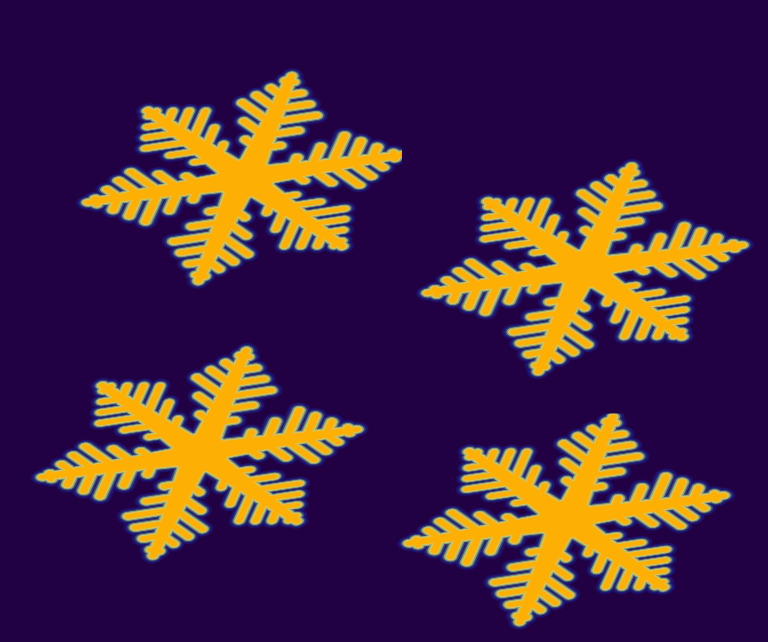
Write a Shadertoy shader that draws this pattern.

```glsl
// Four skewed golden snowflakes with a cool fringe on a deep violet field.
// Each point is mapped to a regular hexagonal sector, folded onto one arm,
// and measured against a tapered rib with a row of slanted fingers.
#define FINGERS 6
#define FIRST_ROOT 0.28
#define ROOT_STEP 0.124
#define FINGER_RADIUS 0.034
#define CORE_RADIUS 0.19
#define RIB_INNER 0.100
#define RIB_TIP 0.036
#define FRINGE 1.0

const vec3 VIOLET = vec3(0.130, 0.005, 0.265);
const vec3 BLUE   = vec3(0.110, 0.080, 0.460);
const vec3 SLATE  = vec3(0.230, 0.270, 0.400);
const vec3 SAGE   = vec3(0.540, 0.620, 0.500);
const vec3 KHAKI  = vec3(0.830, 0.770, 0.380);
const vec3 GOLD   = vec3(0.995, 0.685, 0.015);

// Distance to a capsule whose radius changes from r0 to r1.
float taper(vec2 p, vec2 a, vec2 b, float r0, float r1) {
    vec2 ab = b - a;
    float h = clamp(dot(p - a, ab) / dot(ab, ab), 0.0, 1.0);
    return length(p - a - ab * h) - mix(r0, r1, h);
}

// Amounts along the two neighbouring arms that enclose q.
vec2 sectorCoords(vec2 q) {
    vec2 arms[4] = vec2[4](vec2(0.2547, 0.0382), vec2(0.0750, 0.1656),
                           vec2(-0.1575, 0.1095), vec2(-0.2547, -0.0382));
    vec2 result = vec2(0.0);
    for (int k = 0; k < 3; k++) {
        vec2 st = inverse(mat2(arms[k], arms[k + 1])) * q;
        if (st.x * st.y >= 0.0) result = abs(st);
    }
    return result;
}

// Signed distance in units of one arm length.
float snowflake(vec2 q) {
    vec2 st = sectorCoords(q);
    st = vec2(max(st.x, st.y), min(st.x, st.y));
    vec2 slant = vec2(0.5, 0.8660254);
    vec2 h = vec2(st.x, 0.0) + st.y * slant;

    // Core and rib
    float d = length(h) - CORE_RADIUS;
    d = min(d, taper(h, vec2(0.0), vec2(0.965, 0.0), RIB_INNER, RIB_TIP));

    // Fingers, longest near the middle of the arm
    for (int i = 0; i < FINGERS; i++) {
        float root = FIRST_ROOT + ROOT_STEP * float(i);
        float reach = min(0.68 * (1.0 - root), 0.60 * root) - FINGER_RADIUS;
        vec2 base = vec2(root, 0.0);
        vec2 tip = base + slant * max(reach, 0.01);
        d = min(d, taper(h, base, tip, FINGER_RADIUS, FINGER_RADIUS));
    }
    return d;
}

// Colour ramp from the open field through the fringe to the gold body.
vec3 fringeColor(float d) {
    d /= FRINGE;
    vec3 c = mix(VIOLET, BLUE, smoothstep(0.042, 0.023, d));
    c = mix(c, SLATE, smoothstep(0.021, 0.011, d));
    c = mix(c, SAGE, smoothstep(0.011, 0.002, d));
    c = mix(c, KHAKI, smoothstep(0.002, -0.007, d));
    return mix(c, GOLD, smoothstep(-0.007, -0.019, d));
}

void mainImage(out vec4 fragColor, in vec2 fragCoord) {
    vec2 p = fragCoord / iResolution.xy * vec2(1.2, 1.0);

    // Flake centres, and the right and upper bounds that trim two of them
    vec2 centers[4] = vec2[4](vec2(0.383, 0.722), vec2(0.914, 0.581),
                              vec2(0.312, 0.294), vec2(0.885, 0.191));
    vec2 bounds[4] = vec2[4](vec2(0.245, 1.0), vec2(1.0),
                             vec2(1.0), vec2(1.0, 0.165));

    vec3 color = VIOLET;
    float nearest = 1.0;
    for (int i = 0; i < 4; i++) {
        vec2 q = p - centers[i];
        vec2 inside = 1.0 - smoothstep(bounds[i] - 0.001, bounds[i] + 0.001, q);
        float d = snowflake(q);
        if (d < nearest) {
            nearest = d;
            color = mix(VIOLET, fringeColor(d), inside.x * inside.y);
        }
    }
    fragColor = vec4(color, 1.0);
}
```
